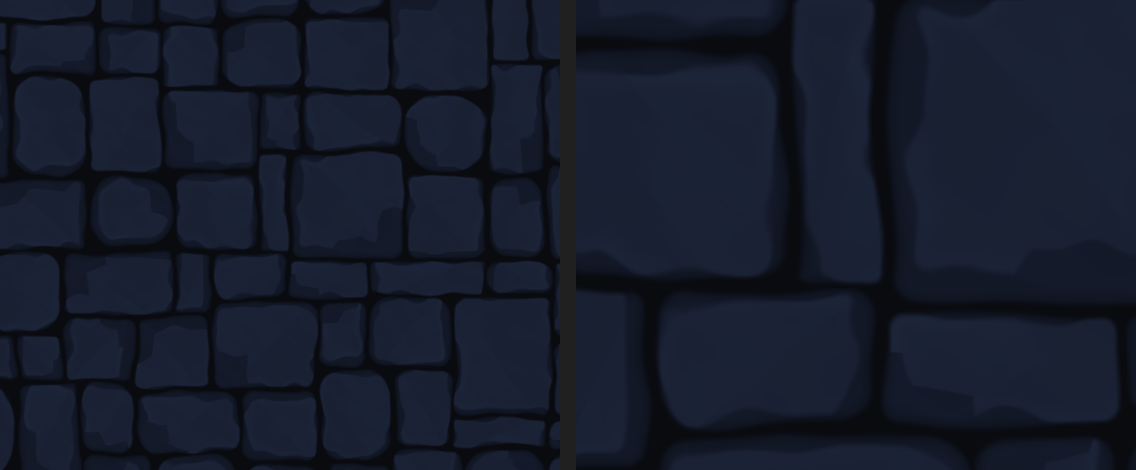
Left: the whole. Right: its middle third, enlarged.
Give the GLSL for this texture, as a Shadertoy shader.

```glsl
// A dark blue wall of irregular interlocking stone blocks with chipped, shaded edges.

float hash(vec2 p) {
    vec3 q = fract(p.xyx * vec3(0.1031, 0.1030, 0.0973));
    q += dot(q, q.yzx + 33.33);
    return fract((q.x + q.y) * q.z);
}

vec4 hash4(vec2 p) {
    return vec4(hash(p + 11.3), hash(p + 27.7), hash(p + 43.1), hash(p + 71.9));
}

float noise(vec2 p) {
    vec2 i = floor(p), f = fract(p);
    f = f * f * (3.0 - 2.0 * f);
    return mix(mix(hash(i), hash(i + vec2(1, 0)), f.x),
               mix(hash(i + vec2(0, 1)), hash(i + 1.0), f.x), f.y);
}

vec2 wobble(vec2 p) {
    return vec2(noise(p), noise(p + 50.0)) - 0.5;
}

// Shift of the joint that runs through a grid vertex
float jointShift(vec2 vertex) {
    return (hash(vertex) - 0.5) * 0.68;
}

// Joints run alternately across and upright, so the blocks interlock: (low, high)
vec4 blockBounds(vec2 c) {
    float bl = jointShift(c), br = jointShift(c + vec2(1, 0));
    float tl = jointShift(c + vec2(0, 1)), tr = jointShift(c + 1.0);
    vec4 shift = mod(c.x + c.y, 2.0) < 0.5 ? vec4(tl, bl, br, tr) : vec4(bl, br, tr, tl);
    return vec4(c, c + 1.0) + shift;
}

float roundBox(vec2 p, vec2 low, vec2 high, float radius) {
    vec2 q = abs(p - 0.5 * (low + high)) - 0.5 * (high - low) + radius;
    return length(max(q, 0.0)) + min(max(q.x, q.y), 0.0) - radius;
}

// 1 inside a shape, 0 outside, with a soft edge
float fill(float d, float soft) {
    return 1.0 - smoothstep(-soft, soft, d);
}

void mainImage(out vec4 fragColor, in vec2 fragCoord) {
    vec3 gapColor = vec3(0.035, 0.042, 0.06);
    vec3 shadeColor = vec3(0.071, 0.092, 0.148);
    vec3 faceColor = vec3(0.101, 0.129, 0.202);

    // Six blocks fit the height; bend the joints a little
    vec2 p = fragCoord / iResolution.y * 6.0 + 20.0;
    p += 0.07 * wobble(p * 1.7);

    // Find the block that holds this point
    vec2 id = floor(p);
    vec4 bounds = blockBounds(id);
    for (int k = 0; k < 9; k++) {
        vec2 c = floor(p) + vec2(k % 3, k / 3) - 1.0;
        vec4 b = blockBounds(c);
        if (all(greaterThanEqual(p, b.xy)) && all(lessThan(p, b.zw))) {
            id = c;
            bounds = b;
        }
    }
    vec2 low = bounds.xy, high = bounds.zw, size = high - low;
    float shortSide = min(size.x, size.y);
    vec4 shape = hash4(id), chip = hash4(id + 131.0);

    // Outline of the stone
    float radius = shortSide * mix(0.09, 0.42, shape.x * shape.x);
    float body = roundBox(p + 0.05 * wobble(p * 4.0 + id * 7.0),
                          low + 0.028, high - 0.028, radius);

    // Lit face, inset by a different width on each side
    vec4 inset = 0.035 + 0.12 * chip * chip * min(1.0, shortSide);
    float face = roundBox(p + 0.13 * wobble(p * 4.5 + id * 3.0),
                          low + inset.xy, high - inset.zw, radius * 0.6);

    // Jagged dark facet reaching in from one corner
    vec2 corner = sign(shape.yz - 0.5);
    vec2 u = 1.0 - corner * (2.0 * (p - low) / size - 1.0);
    float slant = mix(0.4, 1.2, shape.w);
    float zigzag = 0.7 * abs(fract((u.x - u.y) * 0.8 + chip.x) - 0.5);
    float facet = u.x * slant + u.y * (1.6 - slant) + zigzag
                + 0.25 * noise(p * 5.0) - 1.25;
    float hasFacet = step(0.5, hash(id + 211.0));

    // Faint planes and slanted brush strokes on the face
    float plane = fill(dot(u - 1.0, vec2(0.8, -0.5)) + zigzag - 0.2, 0.03);
    float strokes = noise(mat2(0.8, 0.6, -0.6, 0.8) * p * vec2(4.0, 9.0)) - 0.5;
    float glow = smoothstep(-0.10, -0.03, face) * smoothstep(0.3, 0.7, noise(p * 2.0 + id));
    vec3 lit = faceColor * (0.98 + 0.04 * plane + 0.04 * strokes + 0.06 * glow);
    vec3 shade = shadeColor * (0.85 + 0.18 * smoothstep(0.0, 0.06, -body) + 0.05 * strokes);

    // Layer gap, shaded rim, face and facet
    vec3 color = mix(shade, lit, fill(face, 0.018));
    color = mix(color, shade, 0.85 * hasFacet * fill(facet, 0.035));
    color = mix(gapColor, color, fill(body, 0.02));
    fragColor = vec4(color, 1.0);
}
```
